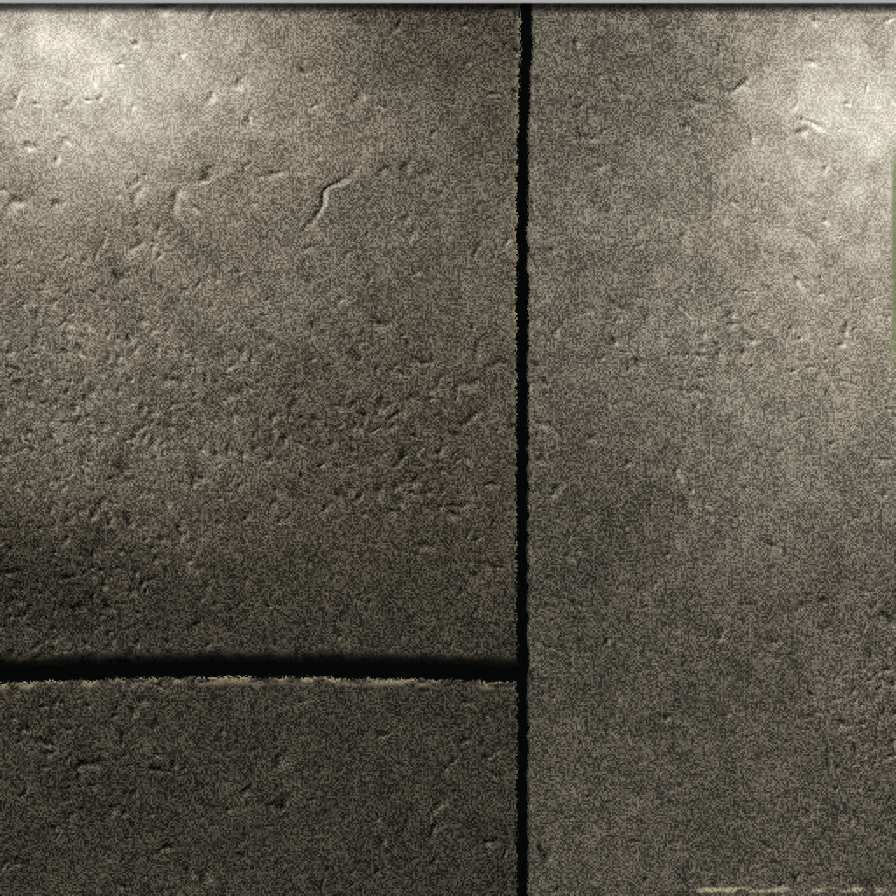
A WebGL 1 fragment shader for this texture:

```glsl
precision highp float;
// Worn stone slabs with dark joints, scattered pits, two soft glows and film grain.
uniform vec2 u_resolution;

const float JOINT_X = 0.583;
const float JOINT_Y = 0.249;
const float JOINT_HALF_X = 0.0062;
const float JOINT_HALF_Y = 0.0085;
const float GRAIN_CELLS = 512.0;
const float GRAIN_AMOUNT = 0.46;
const float RELIEF_AMOUNT = 0.19;
const vec3 STONE_TINT = vec3(1.07, 1.0, 0.86);
const vec3 GLOW_TINT = vec3(1.03, 1.0, 0.92);
const vec3 JOINT_COLOR = vec3(0.025, 0.027, 0.026);
const vec3 LIP_COLOR = vec3(0.60, 0.56, 0.44);
const vec3 MOSS_COLOR = vec3(0.42, 0.50, 0.30);

float hash(vec2 p) {
  vec3 q = fract(vec3(p.xyx) * 0.1031);
  q += dot(q, q.yzx + 33.33);
  return fract((q.x + q.y) * q.z);
}

float noise(vec2 p) {
  vec2 i = floor(p);
  vec2 f = fract(p);
  f = f * f * (3.0 - 2.0 * f);
  return mix(mix(hash(i), hash(i + vec2(1.0, 0.0)), f.x),
             mix(hash(i + vec2(0.0, 1.0)), hash(i + 1.0), f.x), f.y);
}

float fbm(vec2 p) {
  float sum = 0.0;
  float weight = 0.533;
  for (int i = 0; i < 4; i++) {
    sum += weight * noise(p);
    p = mat2(1.6, 1.2, -1.2, 1.6) * p + 7.3;
    weight *= 0.5;
  }
  return sum;
}

// Soft elliptical spot, 1 at its centre.
float spot(vec2 p, vec2 centre, vec2 radius) {
  vec2 d = (p - centre) / radius;
  return exp(-dot(d, d));
}

float band(float d, float halfWidth, float soft) {
  return 1.0 - smoothstep(halfWidth - soft, halfWidth + soft, abs(d));
}

// Embossed dents on a jittered grid: dark upper-left wall, bright lower-right wall.
float dents(vec2 p, float scale, float density, float angle, vec2 size, float seed) {
  vec2 g = p * scale;
  float shade = 0.0;
  for (int y = -1; y <= 1; y++) {
    for (int x = -1; x <= 1; x++) {
      vec2 id = floor(g) + vec2(float(x), float(y));
      vec2 jitter = vec2(hash(id + seed + 17.0), hash(id + seed + 41.0));
      float a = angle + 1.6 * (jitter.x - 0.5);
      vec2 radius = size * (0.5 + 0.7 * hash(id + seed + 63.0));
      vec2 d = g - id - 0.15 - 0.7 * jitter;
      vec2 lift = vec2(0.6, -0.8) * radius.y;
      mat2 turn = mat2(cos(a), -sin(a), sin(a), cos(a));
      float wall = spot(turn * (d - lift), vec2(0.0), radius) - spot(turn * (d + lift), vec2(0.0), radius);
      shade += wall * smoothstep(0.0, 0.08, density - hash(id + seed));
    }
  }
  return shade;
}

// Broad light over the slabs.
float slabLight(vec2 p, float isRight) {
  float left = 0.21 + 0.11 * smoothstep(0.2, 0.75, p.y);
  left += 0.43 * spot(p, vec2(0.06, 0.95), vec2(0.27, 0.14));
  left += 0.13 * spot(p, vec2(0.10, 0.80), vec2(0.35, 0.20));
  left += 0.10 * spot(p, vec2(0.12, 0.52), vec2(0.20, 0.14));
  left -= 0.08 * spot(p, vec2(0.0, 0.36), vec2(0.14, 0.06));
  left -= 0.08 * spot(p, vec2(0.47, 0.97), vec2(0.18, 0.08));
  float right = 0.29 + 0.08 * smoothstep(0.1, 0.8, p.y);
  right += 0.38 * spot(p, vec2(1.0, 0.89), vec2(0.18, 0.19));
  right += 0.14 * spot(p, vec2(0.92, 0.65), vec2(0.26, 0.28));
  right -= 0.06 * spot(p, vec2(0.66, 0.40), vec2(0.12, 0.13));
  return mix(left, right, isRight);
}

void main() {
  vec2 p = gl_FragCoord.xy / u_resolution;
  float speck = hash(floor(p * GRAIN_CELLS));
  float ragged = 0.003 * (noise(p * 90.0) - 0.5) + 0.003 * (speck - 0.5);
  float dx = p.x - JOINT_X - 0.005 * smoothstep(0.8, 1.0, p.y) - ragged;
  float dy = p.y - JOINT_Y - 0.006 * sin(p.x * 5.4) + 0.002 - ragged;
  float isRight = step(0.0, dx);
  float isLeft = 1.0 - isRight;

  // Mottled stone.
  float tone = slabLight(p, isRight);
  tone *= 0.70 + 0.22 * fbm(p * 9.0) + 0.34 * fbm(p * 42.0 + 5.0);

  // Pit clusters, sparse nicks and a broken diagonal scar.
  float cluster = 0.10 + 0.65 * spot(p, vec2(0.10, 0.52), vec2(0.22, 0.15))
    + 0.40 * spot(p, vec2(0.43, 0.49), vec2(0.14, 0.10)) + 0.50 * spot(p, vec2(0.08, 0.25), vec2(0.12, 0.14))
    + 0.65 * spot(p, vec2(0.98, 0.22), vec2(0.06, 0.09)) + 0.40 * spot(p, vec2(0.82, 0.61), vec2(0.11, 0.06));
  vec2 warped = p + 0.012 * (vec2(noise(p * 70.0), noise(p * 70.0 + 31.0)) - 0.5);
  float relief = dents(warped, 72.0, cluster, 0.5, vec2(0.30, 0.20), 3.0);
  relief += dents(warped, 24.0, 0.36, mix(0.6, -0.8, isRight), vec2(0.24, 0.075), 90.0);
  vec2 scar = warped - vec2(0.363, 0.782);
  float across = scar.x * 0.81 - scar.y * 0.59 + 0.02 * (noise(p * 38.0) - 0.5);
  relief += 1.5 * spot(scar, vec2(0.0), vec2(0.04)) * (band(across - 0.003, 0.003, 0.002) - band(across + 0.003, 0.002, 0.002));
  tone += RELIEF_AMOUNT * relief * (0.4 + 1.2 * tone);

  // Grain.
  float grain = 0.75 * speck + 0.25 * noise(p * 260.0) - 0.5;
  tone += GRAIN_AMOUNT * grain * (1.0 - 0.6 * smoothstep(0.3, 0.9, tone)) * (0.35 + tone);
  vec3 color = max(tone, 0.03) * mix(STONE_TINT, GLOW_TINT, max(isRight * 0.35, smoothstep(0.35, 0.85, tone)));

  // Joints with broken lit lips.
  float lip = smoothstep(0.2, 0.8, noise(p * vec2(70.0, 200.0))) * (0.5 + 0.5 * speck);
  color = mix(color, LIP_COLOR, isLeft * lip * band(dy + 0.0125, 0.004, 0.003));
  color = mix(color, LIP_COLOR, 0.7 * lip * band(dx + 0.009, 0.002, 0.002) * smoothstep(0.3, 0.7, p.y));
  color *= 1.0 - 0.78 * isLeft * band(dy - 0.008, 0.009, 0.006);
  color = mix(color, JOINT_COLOR, max(isLeft * band(dy, JOINT_HALF_Y, 0.0015), band(dx, JOINT_HALF_X, 0.0015)));

  // Top rim, lower-right lip and green sliver.
  color *= 1.0 - 0.7 * smoothstep(0.982, 0.994, p.y);
  color = mix(color, vec3(0.68), smoothstep(0.995, 0.998, p.y));
  float lowerRight = band(p.x - 0.87, 0.115, 0.01);
  color = mix(color, LIP_COLOR * 1.2, lowerRight * lip * band(p.y - 0.007, 0.003, 0.002));
  color = mix(color, MOSS_COLOR, 0.7 * smoothstep(0.993, 0.998, p.x) * band(p.y - 0.715, 0.11, 0.03));
  gl_FragColor = vec4(clamp(color, 0.0, 1.0), 1.0);
}
```
